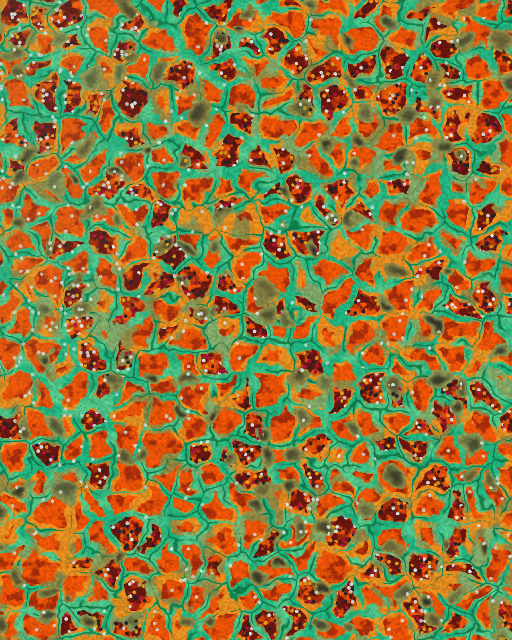
A WebGL 2 fragment shader for this pattern:

```glsl
#version 300 es
precision highp float;
// A wobbly net of green paint over orange and maroon islands with ochre rims.
// Warped Voronoi edge distance gives net, rim and core; sparser Voronoi
// layers add olive pools of paint and tiny bright flecks.

uniform vec2 u_resolution;
out vec4 fragColor;

const vec3 TEAL = vec3(0.13, 0.69, 0.49);
const vec3 MINT = vec3(0.31, 0.76, 0.53);
const vec3 FOREST = vec3(0.05, 0.45, 0.25);
const vec3 SAGE = vec3(0.50, 0.65, 0.40);
const vec3 KHAKI = vec3(0.57, 0.52, 0.25);
const vec3 OCHRE = vec3(0.88, 0.54, 0.12);
const vec3 ORANGE = vec3(0.91, 0.32, 0.03);
const vec3 RUST = vec3(0.65, 0.17, 0.04);
const vec3 MAROON = vec3(0.40, 0.08, 0.06);
const vec3 UMBER = vec3(0.19, 0.19, 0.14);
const vec3 PEARL = vec3(0.82, 0.85, 0.84);

float hash(vec2 p) {
  return fract(sin(dot(p, vec2(127.1, 311.7))) * 43758.5453);
}

vec2 hash2(vec2 p) {
  return vec2(hash(p), hash(p + 57.3));
}

float noise(vec2 p) {
  vec2 i = floor(p), f = fract(p);
  f = f * f * (3.0 - 2.0 * f);
  vec2 e = vec2(0.0, 1.0);
  return mix(mix(hash(i), hash(i + e.yx), f.x),
             mix(hash(i + e.xy), hash(i + e.yy), f.x), f.y);
}

float fbm(vec2 p) {
  float sum = 0.0, amp = 0.53;
  for (int i = 0; i < 4; i++) {
    sum += amp * noise(p);
    p = p * 2.03 + 17.0;
    amp *= 0.5;
  }
  return sum;
}

vec2 wobble(vec2 p) {
  return 2.0 * vec2(noise(p), noise(p + 91.7)) - 1.0;
}

// x: distance to the cell edge, y: distance to its seed, zw: cell id
vec4 voronoi(vec2 p) {
  vec2 cell = floor(p), f = p - cell, nearest = vec2(0.0), home = vec2(0.0);
  float best = 8.0, edge = 8.0;
  for (int y = -1; y <= 1; y++)
    for (int x = -1; x <= 1; x++) {
      vec2 g = vec2(x, y);
      vec2 r = g + 0.1 + 0.8 * hash2(cell + g) - f;
      if (dot(r, r) < best) { best = dot(r, r); nearest = r; home = g; }
    }
  for (int y = -2; y <= 2; y++)
    for (int x = -2; x <= 2; x++) {
      vec2 g = home + vec2(x, y);
      vec2 r = g + 0.1 + 0.8 * hash2(cell + g) - f, d = r - nearest;
      if (dot(d, d) > 1e-4) edge = min(edge, dot(0.5 * (nearest + r), normalize(d)));
    }
  return vec4(edge, sqrt(best), cell + home);
}

// Soft step up through a threshold
float above(float limit, float value, float blur) {
  return smoothstep(limit - blur, limit + blur, value);
}

vec3 fleckColour(float h) {
  vec3 warm = mix(vec3(0.85, 0.60, 0.10), vec3(0.66, 0.08, 0.22), step(0.25, h));
  vec3 cool = mix(vec3(0.14, 0.13, 0.15), PEARL, step(0.78, h));
  return mix(warm, cool, step(0.45, h));
}

// Island core: mottled orange, some of them crusted with maroon
vec3 coreColour(vec2 p, float crust) {
  vec3 c = mix(RUST, ORANGE, smoothstep(0.30, 0.50, fbm(p * 60.0)));
  return mix(c, MAROON, crust * smoothstep(0.36, 0.56, fbm(p * 75.0 + 31.0)));
}

// Green strands with a thin dark line along the middle
vec3 netColour(vec2 p, float edge, float blur) {
  vec3 c = mix(TEAL, MINT, smoothstep(0.35, 0.75, noise(p * 38.0 + 5.0)));
  float line = (1.0 - above(0.03, edge, blur)) * smoothstep(0.3, 0.5, noise(p * 22.0 + 8.0));
  return mix(c, FOREST, 0.85 * line);
}

void main() {
  vec2 p = gl_FragCoord.xy / u_resolution.x;
  float px = 1.0 / u_resolution.x;
  vec2 q = p + 0.014 * wobble(p * 28.0) + 0.004 * wobble(p * 80.0);

  // Islands, rims and net
  float scale = 17.5, blur = 0.6 * scale * px;
  vec4 net = voronoi(q * scale);
  float kind = hash(net.zw + 3.7);
  float crust = step(0.66, kind);
  float strand = 0.17 * smoothstep(0.12, 0.85, noise(p * 30.0));
  float rim = 0.17 + 0.14 * (noise(p * 48.0 + 12.0) - 0.5) + 0.18 * step(kind, 0.10);
  float ragged = net.x + 0.08 * (noise(p * 140.0) - 0.5);
  vec3 pale = mix(SAGE, KHAKI, smoothstep(0.4, 0.6, noise(p * 24.0 + 44.0)));
  vec3 colour = mix(OCHRE, pale, smoothstep(0.49, 0.57, noise(p * 34.0 + 70.0)));
  float core = above(rim, ragged, blur);
  colour = mix(colour, coreColour(p, crust), core);
  colour = mix(netColour(p, net.x, blur), colour, above(strand, net.x, blur));

  // Olive pools with dark centres
  float poolScale = 15.0;
  vec4 pool = voronoi(q * poolScale + 40.0);
  float radius = (0.16 + 0.16 * hash(pool.zw)) * step(0.58, hash(pool.zw + 9.1));
  float inside = 1.0 - above(radius, pool.y, 0.6 * poolScale * px);
  float depth = 1.0 - smoothstep(0.2 * radius, 0.95 * radius + 0.001, pool.y);
  vec3 olive = mix(KHAKI, SAGE, 0.5 * hash(pool.zw + 2.2));
  olive = mix(olive, UMBER, depth * (0.35 + 0.6 * hash(pool.zw + 6.4)));
  colour = mix(colour, olive, inside * step(0.01, radius));

  // Flecks in crusted cores, glints mostly towards the upper left
  float fleckScale = 115.0;
  vec4 fleck = voronoi(p * fleckScale);
  float dotMask = 1.0 - above(0.42, fleck.y, 0.6 * fleckScale * px);
  float pick = hash(fleck.zw + 1.3);
  colour = mix(colour, fleckColour(hash(fleck.zw + 4.8)), dotMask * core * crust * step(0.58, pick));
  float gloss = smoothstep(0.5, 0.0, p.x) * smoothstep(0.3, 0.8, p.y);
  float glint = step(pick, 0.012 + 0.12 * gloss * noise(p * 9.0));
  colour = mix(colour, PEARL, 0.85 * dotMask * glint);

  // Paint grain and a gentle sheen from the left
  colour *= 0.88 + 0.24 * noise(p * 260.0);
  colour = mix(colour, vec3(0.50, 0.70, 0.55), 0.10 * gloss);
  fragColor = vec4(clamp(colour, 0.0, 1.0), 1.0);
}
```
